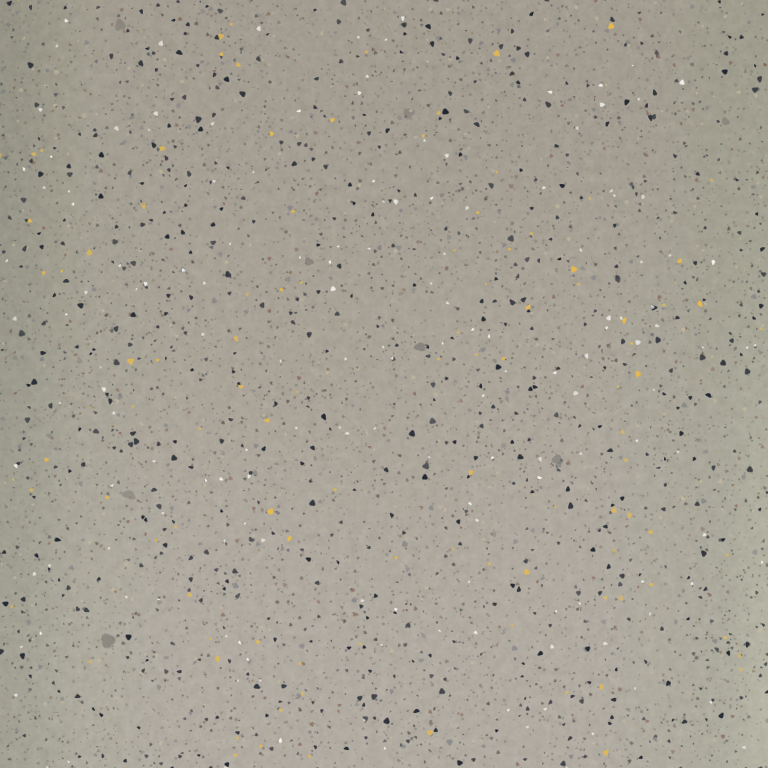
A WebGL 1 fragment shader for this texture:

```glsl
precision highp float;

// Speckled solid-surface stone: a softly shaded warm grey ground with faint
// mottling, overlaid by jittered-cell layers of small irregular grains
// (dust, navy, rust, white, yellow and a few large grey flakes).

uniform vec2 u_resolution;

const vec3 STONE_LIGHT = vec3(0.695, 0.673, 0.632);
const vec3 STONE_DEEP = vec3(0.640, 0.615, 0.570);
const vec3 EDGE_TINT = vec3(0.975, 1.0, 0.975);
const vec3 DUST = vec3(0.43, 0.40, 0.37);
const vec3 SLATE = vec3(0.29, 0.30, 0.31);
const vec3 NAVY = vec3(0.13, 0.15, 0.19);
const vec3 BLUE_GREY = vec3(0.44, 0.46, 0.49);
const vec3 RUST = vec3(0.47, 0.32, 0.26);
const vec3 CREAM = vec3(0.79, 0.74, 0.62);
const vec3 YELLOW = vec3(0.91, 0.73, 0.29);
const vec3 WHITE = vec3(0.95, 0.95, 0.93);
const vec3 FLAKE = vec3(0.46, 0.45, 0.43);

vec2 hash22(vec2 p) {
  vec3 h = fract(p.xyx * vec3(0.1031, 0.1030, 0.0973));
  h += dot(h, h.yzx + 33.33);
  return fract((h.xx + h.yz) * h.zy);
}

float gradientDot(vec2 corner, vec2 offset) {
  return dot(hash22(corner) * 2.0 - 1.0, offset);
}

float gradientNoise(vec2 p) {
  vec2 i = floor(p);
  vec2 f = fract(p);
  vec2 u = f * f * f * (f * (f * 6.0 - 15.0) + 10.0);
  vec2 e = vec2(1.0, 0.0);
  float low = mix(gradientDot(i, f), gradientDot(i + e, f - e), u.x);
  float high = mix(gradientDot(i + e.yx, f - e.yx),
                   gradientDot(i + e.xx, f - e.xx), u.x);
  return mix(low, high, u.y);
}

// Signed distance to a turned oval with a lumpy outline.
float grainDistance(vec2 q, float radius, vec2 rnd) {
  float turn = rnd.x * 6.2832;
  float c = cos(turn);
  float s = sin(turn);
  q = vec2(c * q.x + s * q.y, c * q.y - s * q.x);
  q.y /= mix(0.6, 1.0, rnd.y);
  float angle = atan(q.y, q.x + 1e-6);
  float lumps = 1.0 + 0.14 * sin(angle * 3.0 + rnd.y * 40.0);
  return length(q) - radius * lumps;
}

// Coverage of scattered grains; radii is (smallest, largest).
float grains(vec2 p, float cells, float density, vec2 radii, float soft, float seed) {
  vec2 home = floor(p * cells);
  float cover = 0.0;
  for (int y = -1; y <= 1; y++) {
    for (int x = -1; x <= 1; x++) {
      vec2 id = home + vec2(float(x), float(y));
      vec2 key = id + seed * 37.0;
      vec2 pick = hash22(key);
      float cluster = 1.0 + 1.3 * gradientNoise(id / cells * 11.0 + seed);
      if (pick.x < density * cluster) {
        vec2 center = (id + hash22(key + 211.0)) / cells;
        vec2 shape = hash22(key + 419.0);
        float radius = mix(radii.x, radii.y, pick.y * pick.y);
        float d = grainDistance(p - center, radius, shape);
        float strength = mix(0.6, 1.0, fract(shape.x * 7.0 + shape.y));
        cover = max(cover, strength * (1.0 - smoothstep(-soft, soft, d)));
      }
    }
  }
  return cover;
}

// Broad lighting: deeper toward the top, greener at the sides.
vec3 stoneGround(vec2 uv, vec2 p) {
  float depth = smoothstep(0.05, 1.0, uv.y + 0.12 * gradientNoise(p * 3.0));
  vec3 color = mix(STONE_LIGHT, STONE_DEEP, depth);
  color = mix(color, color * EDGE_TINT, smoothstep(0.25, 0.5, abs(uv.x - 0.5)));
  color *= 1.0 - 0.06 * (1.0 - smoothstep(0.0, 0.12, uv.x));
  color *= 1.0 + 0.05 * smoothstep(0.93, 1.0, uv.x) * (1.0 - depth);
  float mottle = gradientNoise(p * 75.0) + 0.8 * gradientNoise(p * 190.0);
  return color + 0.035 * mottle;
}

void main() {
  vec2 uv = gl_FragCoord.xy / u_resolution;
  vec2 p = gl_FragCoord.xy / u_resolution.y;
  float soft = max(0.0013, 0.7 / u_resolution.y);
  vec3 color = stoneGround(uv, p);

  // Rare large flakes, then faint dust, then the crisp accents.
  color = mix(color, FLAKE, 0.7 * grains(p, 8.0, 0.13, vec2(0.005, 0.009), soft, 1.0));
  color = mix(color, DUST, 0.5 * grains(p, 140.0, 0.28, vec2(0.0008, 0.0020), soft, 2.0));
  color = mix(color, BLUE_GREY, 0.6 * grains(p, 45.0, 0.18, vec2(0.0018, 0.0038), soft, 3.0));
  color = mix(color, RUST, 0.6 * grains(p, 50.0, 0.20, vec2(0.0012, 0.0028), soft, 4.0));
  color = mix(color, CREAM, 0.7 * grains(p, 40.0, 0.16, vec2(0.0015, 0.0030), soft, 5.0));
  color = mix(color, SLATE, 0.8 * grains(p, 75.0, 0.28, vec2(0.0011, 0.0024), soft, 6.0));
  color = mix(color, NAVY, grains(p, 46.0, 0.26, vec2(0.0020, 0.0042), soft, 7.0));
  color = mix(color, YELLOW, grains(p, 30.0, 0.10, vec2(0.0018, 0.0042), soft, 8.0));
  color = mix(color, WHITE, grains(p, 40.0, 0.10, vec2(0.0015, 0.0033), soft, 9.0));

  gl_FragColor = vec4(color, 1.0);
}
```
